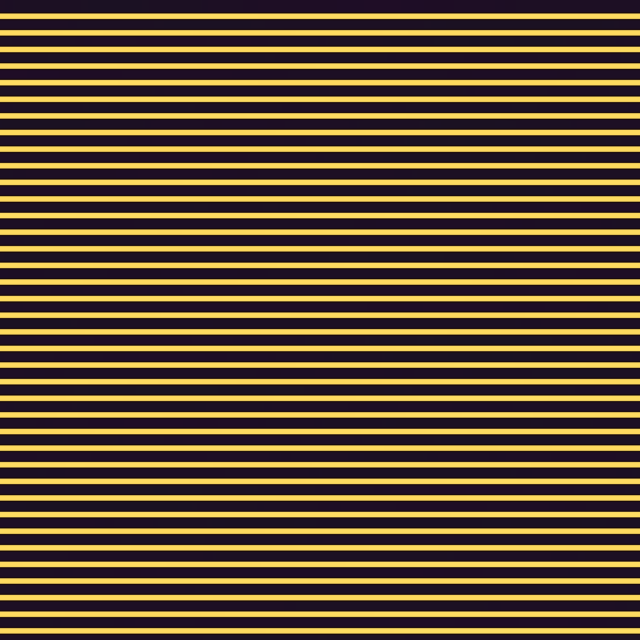
Write a three.js fragment shader that draws this pattern.

```glsl
#define STRIPES 38.0
#define PITCH 0.025955
#define FIRST_CENTER 0.0143
#define HALF_WIDTH 0.0043
#define EDGE_SOFTNESS 0.0013
#define SHADOW_REACH 0.0030
#define TINT_AMOUNT 0.035
#define GOLD vec3(0.995, 0.857, 0.375)
#define GROUND vec3(0.112, 0.060, 0.140)
#define SHADOW vec3(0.088, 0.030, 0.050)

varying vec2 vUv;

vec2 hashGradient(vec2 cell) {
  float h = fract(sin(dot(cell, vec2(127.1, 311.7))) * 43758.5);
  float angle = 6.28318 * h;
  return vec2(cos(angle), sin(angle));
}

float gradientNoise(vec2 p) {
  vec2 i = floor(p);
  vec2 f = p - i;
  vec2 u = f * f * f * (f * (f * 6.0 - 15.0) + 10.0);
  float a = dot(hashGradient(i), f);
  float b = dot(hashGradient(i + vec2(1.0, 0.0)), f - vec2(1.0, 0.0));
  float c = dot(hashGradient(i + vec2(0.0, 1.0)), f - vec2(0.0, 1.0));
  float d = dot(hashGradient(i + vec2(1.0, 1.0)), f - vec2(1.0, 1.0));
  return mix(mix(a, b, u.x), mix(c, d, u.x), u.y);
}

void main() {
  // Distance to the nearest stripe; clamping leaves the top margin bare
  float along = (vUv.y - FIRST_CENTER) / PITCH;
  float stripe = clamp(floor(along + 0.5), 0.0, STRIPES - 1.0);
  float edge = abs(along - stripe) * PITCH - HALF_WIDTH;

  // Slow drift in hue, different in each gap and each stripe
  float gapTint = gradientNoise(vec2(vUv.x * 2.0, floor(along) * 0.73 + 0.37));
  float goldTint = gradientNoise(vec2(vUv.x * 2.0 + 9.0, stripe * 0.61 + 0.29));

  // Dark ground, deepened next to the stripes
  vec3 ground = GROUND + gapTint * TINT_AMOUNT * vec3(0.5, -0.6, 0.5);
  vec3 color = mix(SHADOW, ground, smoothstep(EDGE_SOFTNESS, SHADOW_REACH, edge));

  // Gold stripes
  vec3 gold = GOLD + goldTint * TINT_AMOUNT * vec3(0.1, 0.6, 0.8);
  float coverage = 1.0 - smoothstep(-EDGE_SOFTNESS, EDGE_SOFTNESS, edge);
  color = mix(color, gold, coverage);

  gl_FragColor = vec4(color, 1.0);
}
```
